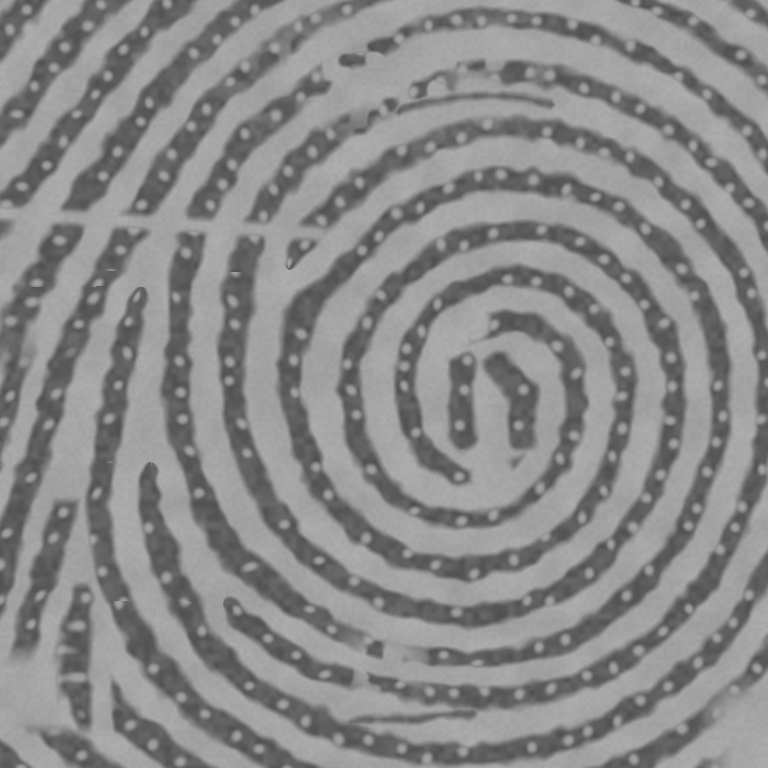
Give the GLSL for this pattern, as a Shadertoy shader.

```glsl
const float TAU = 6.2831853;
const vec2 CORE = vec2(490, 400);

float hash(vec2 p) {
    p = fract(p * vec2(0.1031, 0.1137));
    p += dot(p, p.yx + 33.33);
    return fract((p.x + p.y) * p.x * 7.31);
}
float noise(vec2 p) {
    vec2 i = floor(p), f = fract(p);
    f = f * f * (3.0 - 2.0 * f);
    return mix(mix(hash(i), hash(i + vec2(1, 0)), f.x),
               mix(hash(i + vec2(0, 1)), hash(i + vec2(1, 1)), f.x), f.y);
}
float bump(vec2 p, vec2 c, vec2 size) {
    vec2 d = (p - c) / size;
    return exp(-dot(d, d));
}
float disc(vec2 p, vec2 c, float r) {
    return 1.0 - smoothstep(r - 5.0, r + 5.0, length(p - c));
}
float segment(vec2 p, vec2 a, vec2 b) {
    vec2 d = b - a;
    return length(p - a - d * clamp(dot(p - a, d) / dot(d, d), 0.0, 1.0));
}
// Phase winding of one ridge ending
float winding(vec2 p, vec2 c) {
    return atan(c.y - p.y, p.x - c.x) / TAU;
}

// Two-armed spiral: x = ridge phase, y = ridge spacing, z = angle
vec3 whorl(vec2 p) {
    vec2 d = p - CORE;
    float a = atan(d.y, d.x) + TAU * 0.5;
    float spacing = 47.5 + 10.5 * pow(0.5 + 0.5 * cos(a), 8.0);
    float start = 28.0 + 116.0 * a / TAU + 6.0 + 8.8 * sin(a) + 2.4 * cos(a)
                - 6.75 * cos(2.0 * a) - 4.75 * sin(2.0 * a);
    float phase = (length(d) - start) / spacing;
    // Ridge endings in pairs, then local shifts
    phase += winding(p, vec2(288, 272)) - winding(p, vec2(140, 288));
    phase += winding(p, vec2(68, 500)) - winding(p, vec2(150, 462));
    phase += winding(p, vec2(90, 665)) - winding(p, vec2(222, 602));
    phase += 0.5 * bump(p, vec2(180, 350), vec2(220, 170));
    phase -= 0.4 * bump(p, vec2(430, 10), vec2(260, 90));
    phase -= 0.15 * bump(p, vec2(690, 370), vec2(110, 130));
    phase += 0.13 * bump(p, vec2(500, 250), vec2(110, 60));
    phase += 0.4 * bump(p, vec2(20, 110), vec2(110, 110));
    phase += 0.22 * bump(p, vec2(60, 270), vec2(60, 70));
    phase -= 0.17 * bump(p, vec2(260, 300), vec2(90, 110));
    phase -= 0.2 * bump(p, vec2(275, 140), vec2(80, 60));
    phase += 0.35 * bump(p, vec2(420, 695), vec2(120, 30));
    return vec3(phase, spacing, a);
}

// Pore inside a cell of the ridge
float poreDot(float along, float stretch, float across, float id) {
    vec2 cell = vec2(floor(along), id + 20.0);
    vec2 d = vec2((fract(along) - 0.3 - 0.4 * hash(cell)) * stretch,
                  across - 11.0 * (hash(cell + 41.0) - 0.5));
    return (1.0 - smoothstep(1.5, 8.0, length(d))) * step(0.12, hash(cell + 83.0));
}

void mainImage(out vec4 fragColor, in vec2 fragCoord) {
    // Canvas grid of 768 units, y pointing down
    vec2 uv = fragCoord / iResolution.xy;
    vec2 p = vec2(uv.x, 1.0 - uv.y) * 768.0;
    vec2 q = p + 5.0 * (vec2(noise(p / 26.0), noise(p / 26.0 + 70.0)) - 0.5);

    // Spiral ridges with uneven width
    vec3 w = whorl(q);
    float ridge = floor(w.x + 0.5), across = (w.x - ridge) * w.y;
    float width = 7.0 + 6.5 * noise(p / 13.0 + 9.0) + 2.5 * smoothstep(420.0, 200.0, p.x)
                - 2.0 * smoothstep(230.0, 60.0, p.y) * smoothstep(200.0, 400.0, p.x)
                - 4.0 * bump(p, vec2(520, 502), vec2(60, 40));
    float ink = 1.0 - smoothstep(width - 4.5, width + 4.5, abs(across));
    float count = floor(TAU * max(80.0 + 48.0 * ridge, 40.0) / 29.0);
    float pore = poreDot(w.z / TAU * count, TAU * length(q - CORE) / count, across, ridge);

    // Straighter ridges along the left border and the delta
    float lean = 0.3 * (q.y - 600.0)
               * (1.0 - smoothstep(60.0, 85.0, q.x) * smoothstep(540.0, 600.0, q.y));
    float side = (q.x + lean - 36.0) / 44.0, sideRidge = floor(side + 0.5);
    float sideAcross = (side - sideRidge) * 44.0;
    float sideWidth = width - 3.0 * step(0.5, side);
    float sideInk = 1.0 - smoothstep(sideWidth - 4.5, sideWidth + 4.5, abs(sideAcross));
    sideInk *= 1.0 - step(-0.5, side) * smoothstep(508.0, 496.0, q.y);
    sideInk *= 1.0 - step(0.5, side) * smoothstep(592.0, 580.0, q.y);
    sideInk *= 1.0 - smoothstep(640.0, 670.0, q.y) * smoothstep(68.0, 55.0, q.x);
    float delta = smoothstep(320.0, 390.0, p.y) * (1.0 - smoothstep(720.0, 740.0, p.y));
    delta *= 1.0 - smoothstep(-5.0, 5.0, p.x - 82.0 - 0.15 * max(p.y - 480.0, 0.0));
    ink = mix(ink, sideInk, delta);
    pore = mix(pore, poreDot(q.y / 29.0, 29.0, sideAcross, sideRidge), delta);

    // Two short bars in the core
    ink *= 1.0 - disc(p, vec2(490, 402), 62.0);
    float bars = min(segment(q, vec2(463, 363), vec2(461, 437)),
                 min(segment(q, vec2(500, 364), vec2(523, 394)),
                     segment(q, vec2(523, 394), vec2(522, 437))));
    ink = max(ink, 1.0 - smoothstep(10.0, 19.0, bars + 4.0 * noise(p / 11.0) - 1.0));
    float barPore = poreDot(p.y / 29.0, 29.0, p.x - (p.x < CORE.x ? 463.0 : 522.0), 3.0);
    pore = mix(pore, barPore, disc(p, vec2(490, 402), 60.0));

    // Gaps around the core, crease and worn patches
    float gap = max(disc(p, vec2(450, 336), 22.0), disc(p, vec2(473, 324), 18.0));
    gap = max(gap, disc(p, vec2(492, 475), 22.0));
    float crease = 1.0 - smoothstep(2.0, 12.0, abs(p.y - 213.0 - 0.065 * p.x));
    gap = max(gap, crease * smoothstep(345.0, 315.0, p.x));
    float worn = bump(p, vec2(400, 75), vec2(130, 50)) + bump(p, vec2(385, 665), vec2(40, 35));
    gap = max(gap, min(worn * 1.3, 1.0) * smoothstep(0.35, 0.65, noise(p / 15.0 + 31.0)));
    gap = max(gap, smoothstep(690.0, 740.0, p.x) * smoothstep(670.0, 710.0, p.y));
    ink *= 1.0 - gap;

    // Thin leftover strokes at top and bottom
    float topArc = abs(length(q - CORE) - 303.0) + max(abs(p.x - 475.0) - 76.0, 0.0);
    float stroke = min(topArc, segment(q, vec2(352, 722), vec2(472, 713)));
    ink = max(ink, 0.85 * (1.0 - smoothstep(1.0, 9.0, stroke + 3.0 * noise(p / 9.0))));

    // Grey paper, dark ink, pale pores and grain
    float grain = noise(p / 3.5) - 0.5;
    float paper = 0.645 + 0.03 * grain + 0.05 * (noise(p / 24.0) - 0.5);
    float dark = 0.365 + 0.09 * (noise(p / 7.0 + 17.0) - 0.5) + 0.02 * grain;
    float grey = mix(paper, dark, ink);
    grey = mix(grey, 0.67, pore * 0.85 * smoothstep(0.1, 0.6, ink));
    fragColor = vec4(vec3(grey), 1.0);
}
```
